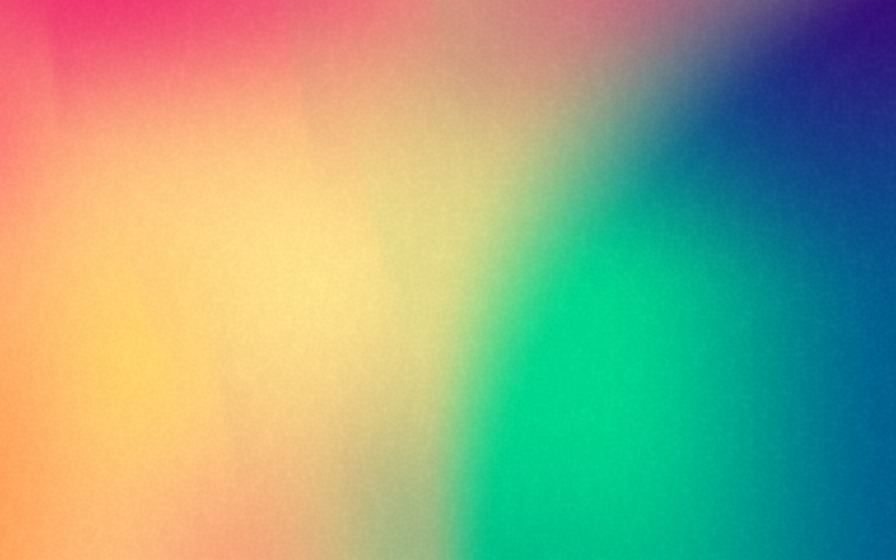
A Shadertoy shader for this background:

```glsl
// Soft elliptical falloff: 1 at the centre, fading over the given radii
float glow(vec2 p, vec2 centre, vec2 radius) {
    vec2 d = (p - centre) / radius;
    return exp(-dot(d, d));
}

vec3 addGlow(vec3 base, vec3 tint, vec2 p, vec2 centre, vec2 radius) {
    return mix(base, tint, glow(p, centre, radius));
}

// Crease along a slanted line: crisp on its left side, fading to the right
float fold(vec2 p, vec2 centre, float slope, float halfHeight, float fade) {
    float d = p.x - centre.x - slope * (p.y - centre.y);
    float along = (p.y - centre.y) / halfHeight;
    return smoothstep(-0.006, 0.012, d) * exp(-max(d, 0.0) / fade - along * along);
}

vec2 hash2(vec2 cell) {
    vec2 q = vec2(dot(cell, vec2(127.1, 311.7)), dot(cell, vec2(269.5, 183.3)));
    return fract(sin(q) * 43758.5);
}

// Distance to the nearest scattered point, centred near zero
float cellNoise(vec2 q) {
    vec2 cell = floor(q);
    float nearest = 2.0;
    for (int y = -1; y <= 1; y++) {
        for (int x = -1; x <= 1; x++) {
            vec2 corner = cell + vec2(x, y);
            nearest = min(nearest, distance(q, corner + hash2(corner)));
        }
    }
    return nearest - 0.48;
}

vec3 warmSide(vec2 p) {
    vec3 peach = vec3(1.00, 0.77, 0.50);
    vec3 olive = vec3(0.87, 0.86, 0.54);
    vec3 khaki = vec3(0.80, 0.62, 0.50);
    vec3 pink = vec3(0.94, 0.18, 0.44);

    // Sunlit body
    vec3 col = addGlow(peach, vec3(1.00, 0.89, 0.55), p, vec2(0.36, 0.50), vec2(0.23, 0.28));
    col = addGlow(col, vec3(1.00, 0.84, 0.43), p, vec2(0.14, 0.35), vec2(0.10, 0.21));
    col = mix(col, olive, smoothstep(0.37, 0.54, p.x) * 0.9);

    // Left and lower margins
    col = addGlow(col, vec3(1.00, 0.62, 0.34), p, vec2(-0.05, 0.10), vec2(0.13, 0.45));
    col = addGlow(col, vec3(0.98, 0.65, 0.48), p, vec2(0.27, -0.03), vec2(0.12, 0.19));
    col = addGlow(col, vec3(0.62, 0.72, 0.52), p, vec2(0.47, 0.0), vec2(0.11, 0.27));
    col = addGlow(col, vec3(1.00, 0.48, 0.46), p, vec2(-0.05, 0.77), vec2(0.10, 0.20));

    // Upper margin
    col = addGlow(col, khaki, p, vec2(0.60, 0.96), vec2(0.17, 0.22));
    col = addGlow(col, vec3(0.80, 0.43, 0.50), p, vec2(0.71, 1.03), vec2(0.16, 0.15));
    col = addGlow(col, vec3(0.94, 0.50, 0.49), p, vec2(0.36, 1.06), vec2(0.15, 0.15));
    col = addGlow(col, pink, p, vec2(0.11, 1.07), vec2(0.27, 0.23));

    // Faint creases
    col = mix(col, khaki, 0.26 * fold(p, vec2(0.33, 0.85), -0.12, 0.17, 0.09));
    col = mix(col, olive, 0.60 * fold(p, vec2(0.425, 0.54), -0.16, 0.17, 0.09));
    col = mix(col, khaki, 0.45 * fold(p, vec2(0.485, 0.96), -0.18, 0.14, 0.10));
    col = mix(col, pink, 0.32 * fold(p, vec2(0.055, 0.93), -0.05, 0.13, 0.07));
    col = mix(col, peach, 0.40 * fold(p, vec2(0.15, 0.50), -0.20, 0.14, 0.06));
    col = mix(col, khaki, 0.16 * fold(p, vec2(0.382, 0.14), -0.10, 0.10, 0.04));
    return mix(col, khaki, 0.16 * fold(p, vec2(0.25, 0.25), -0.12, 0.16, 0.04));
}

vec3 coolSide(vec2 p) {
    vec3 emerald = vec3(0.0, 0.85, 0.56);
    vec3 teal = vec3(0.05, 0.60, 0.58);
    vec3 blue = vec3(0.0, 0.37, 0.57);
    vec3 indigo = vec3(0.22, 0.05, 0.48);

    vec3 col = addGlow(emerald, vec3(0.0, 0.75, 0.54), p, vec2(0.62, -0.05), vec2(0.30, 0.20));
    col = mix(col, teal, smoothstep(0.45, 0.85, p.y));
    float reach = p.x + 0.16 * smoothstep(0.45, 1.0, p.y);
    col = mix(col, blue, smoothstep(0.66, 1.04, reach));
    return addGlow(col, indigo, p, vec2(1.00, 1.05), vec2(0.24, 0.34));
}

void mainImage(out vec4 fragColor, in vec2 fragCoord) {
    vec2 p = fragCoord / iResolution.xy;

    // Curved border that leans right and softens with height
    float border = 0.51 + 0.31 * pow(p.y, 2.3);
    float softness = 0.04 + 0.05 * p.y + 0.10 * p.y * p.y;
    float cool = smoothstep(-softness, softness, p.x - border);
    vec3 col = mix(warmSide(p), coolSide(p), cool);

    // Fine paper grain over a broader mottle
    vec2 square = p * vec2(iResolution.x / iResolution.y, 1.0);
    float grain = 0.030 * cellNoise(square * 120.0);
    float mottle = 0.016 * cellNoise(square * vec2(44.0, 24.0));
    fragColor = vec4(col + grain + mottle, 1.0);
}
```
